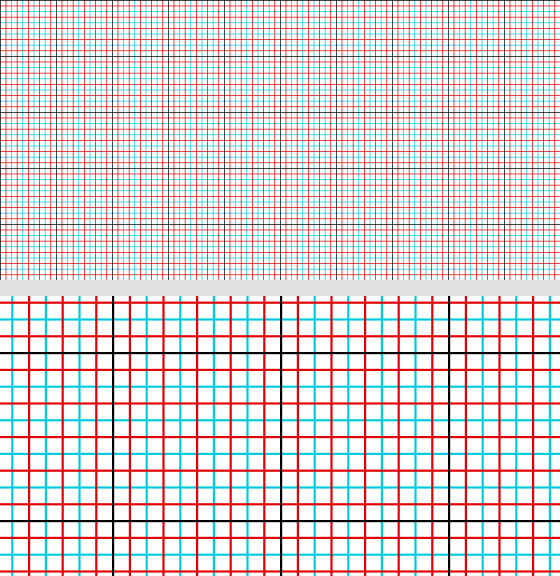
Top, the full canvas; bottom, a detail of the centre.
This pattern is drawn by a Shadertoy shader. Its source:

```glsl
// Graph paper: a fine square grid of alternating red and cyan lines on white,
// with every tenth line black. Each line's share of the pixel is found
// analytically, then the three inks are laid down cyan, red, black.

const vec2  BLOCKS     = vec2(10.0, 5.0);  // black-edged blocks across and down
const float DIVISIONS  = 10.0;             // fine cells per block side
const float LINE_WIDTH = 0.13;             // in fine cells
const vec3  PAPER = vec3(1.0);
const vec3  CYAN  = vec3(0.0, 0.80, 0.87);
const vec3  RED   = vec3(0.88, 0.0, 0.02);
const vec3  BLACK = vec3(0.0);

// Share of a pixel, centred at offset from the line centre, that the line covers
vec2 lineCoverage(vec2 offset, vec2 pixel) {
    vec2 halfPixel = 0.5 * pixel;
    vec2 low  = max(offset - halfPixel, vec2(-0.5 * LINE_WIDTH));
    vec2 high = min(offset + halfPixel, vec2(0.5 * LINE_WIDTH));
    return clamp((high - low) / pixel, 0.0, 1.0);
}

// Combined coverage of the vertical and horizontal lines of one ink
float unite(vec2 cover) {
    return 1.0 - (1.0 - cover.x) * (1.0 - cover.y);
}

void mainImage(out vec4 fragColor, in vec2 fragCoord) {
    // Fine-cell coordinates, measured from the top left corner
    vec2 cells = BLOCKS * DIVISIONS;
    vec2 pixel = cells / iResolution.xy;
    vec2 p = vec2(fragCoord.x, iResolution.y - fragCoord.y) * pixel;

    // Nearest line on each axis; lines start on the cell boundary
    p -= 0.5 * LINE_WIDTH;
    vec2 index = floor(p + 0.5);
    vec2 cover = lineCoverage(p - index, pixel);

    // Ink by line number: tenth black, odd red, the other even ones cyan
    vec2 isBlack = 1.0 - step(0.5, mod(index, DIVISIONS));
    vec2 isRed   = step(0.5, mod(index, 2.0));
    vec2 isCyan  = 1.0 - isBlack - isRed;

    // Layers from bottom to top
    vec3 color = mix(PAPER, CYAN, unite(cover * isCyan));
    color = mix(color, RED, unite(cover * isRed));
    color = mix(color, BLACK, unite(cover * isBlack));
    fragColor = vec4(color, 1.0);
}
```
